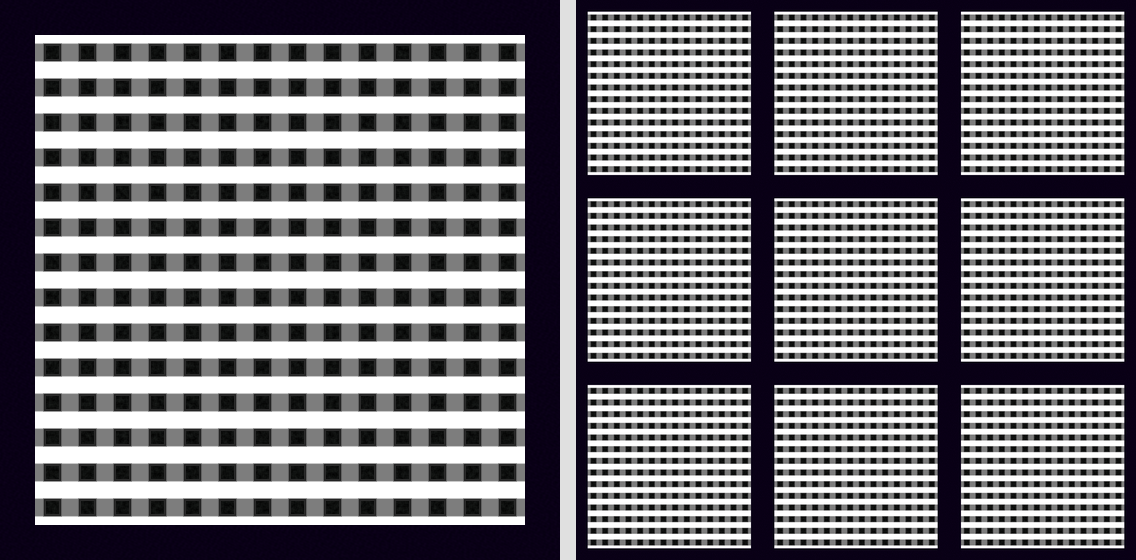
Left: one tile. Right: repeated 3 by 3.
Write a Shadertoy shader that draws this pattern.

```glsl
// Grey bands strung with dark framed tiles on a white panel, inside a dark woven border.
#define CELLS 16.0          // grid cells across the canvas
#define BORDER 1.0          // border width, in cells
#define HALF_SIZE 0.25      // half height of bands and half side of tiles, in cells
#define LINE 0.021          // width of one frame line, in cells
#define GRAIN 0.045         // mottling strength on the tiles
#define WEAVE 0.014         // texture strength on the border
#define PAPER vec3(1.0)
#define BAND vec3(0.49)
#define BAND_EDGE vec3(0.85)
#define TILE vec3(0.050, 0.056, 0.052)
#define FRAME vec3(0.28)
#define CLOTH vec3(0.035, 0.0, 0.085)

// Unit gradient at a lattice point that wraps after "period" steps
vec2 gradient(vec2 lattice, float period) {
    uvec2 q = uvec2(mod(lattice, period));
    uint h = q.x * 1597u + q.y * 51749u + 7919u;
    h = (h ^ (h >> 15)) * 73244475u;
    h = (h ^ (h >> 13)) * 40503u;
    h ^= h >> 16;
    float angle = 6.28319 * float(h & 1023u) / 1024.0;
    return vec2(cos(angle), sin(angle));
}

// Gradient noise, roughly -1 to 1, seamless over the unit canvas
float wrappedNoise(vec2 uv, float period) {
    vec2 p = uv * period;
    vec2 i = floor(p), f = p - i;
    vec2 w = f * f * f * (f * (f * 6.0 - 15.0) + 10.0);
    vec2 o = vec2(0.0, 1.0);
    float a = dot(gradient(i, period), f);
    float b = dot(gradient(i + o.yx, period), f - o.yx);
    float c = dot(gradient(i + o.xy, period), f - o.xy);
    float d = dot(gradient(i + o.yy, period), f - o.yy);
    return 1.4 * mix(mix(a, b, w.x), mix(c, d, w.x), w.y);
}

float boxDistance(vec2 p, float halfSide) {
    vec2 q = abs(p) - halfSide;
    return length(max(q, 0.0)) + min(max(q.x, q.y), 0.0);
}

// Antialiased inside of a distance
float cover(float dist, float pixel) {
    return clamp(0.5 - dist / pixel, 0.0, 1.0);
}

void mainImage(out vec4 fragColor, in vec2 fragCoord) {
    vec2 uv = fragCoord / iResolution.xy;
    vec2 grid = uv * CELLS;
    vec2 cell = fract(grid) - 0.5;
    float pixel = CELLS / min(iResolution.x, iResolution.y);

    // Horizontal bands with a pale outer edge
    float bandDist = abs(cell.y) - HALF_SIZE;
    vec3 color = mix(PAPER, BAND_EDGE, cover(bandDist - 0.7 * LINE, pixel));
    color = mix(color, BAND, cover(bandDist, pixel));

    // Mottled tile faces, a little different in every cell
    float grain = wrappedNoise(uv, CELLS * 8.0) + 0.6 * wrappedNoise(uv, CELLS * 20.0);
    vec3 face = max(TILE + GRAIN * grain * vec3(0.9, 1.0, 0.94), 0.0);

    // Black outline, grey frame line, then a dark groove around the face
    float tileDist = max(abs(cell.x), abs(cell.y)) - HALF_SIZE;
    vec3 tile = mix(vec3(0.04), FRAME, cover(tileDist + 1.2 * LINE, pixel));
    tile = mix(tile, vec3(0.08), cover(tileDist + 2.3 * LINE, pixel));
    tile = mix(tile, face, cover(tileDist + 3.3 * LINE, pixel));
    color = mix(color, tile, cover(tileDist, pixel));

    // Dark cloth border with a faint slanted weave
    float panelDist = boxDistance(grid - 0.5 * CELLS, 0.5 * CELLS - BORDER);
    float thread = sin(6.28319 * (uv.x * 96.0 + uv.y * 64.0)) * sin(6.28319 * uv.y * 128.0);
    float texture_ = 0.4 * thread + wrappedNoise(uv, CELLS * 12.0);
    vec3 cloth = max(CLOTH + WEAVE * texture_ * vec3(0.9, 0.4, 1.3), 0.0);
    color = mix(cloth, color, cover(panelDist, pixel));

    fragColor = vec4(color, 1.0);
}
```
